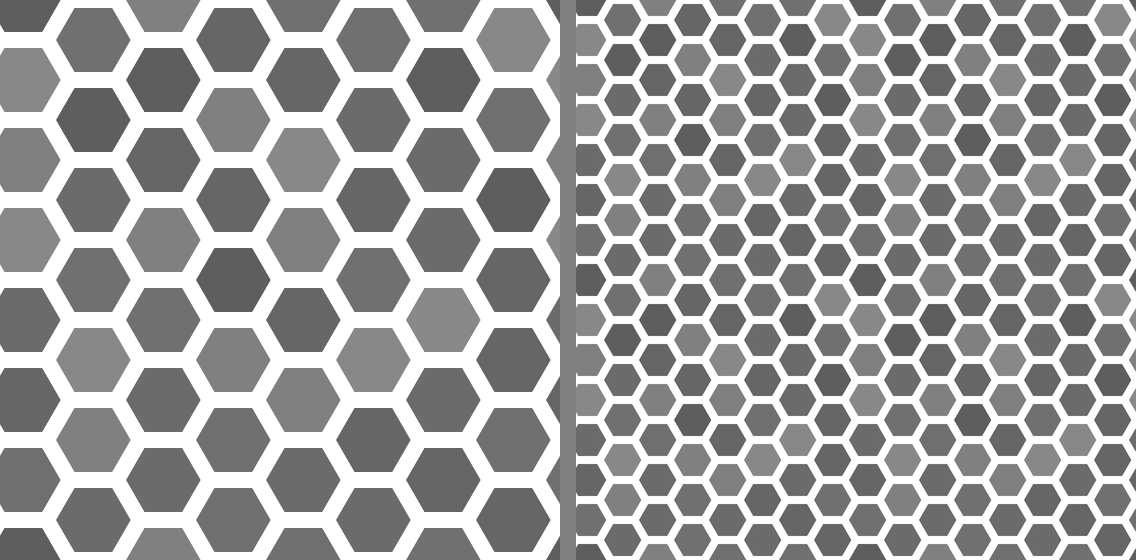
Left: one tile. Right: repeated 2 by 2.
This pattern is drawn by a Shadertoy shader. Its source:

```glsl
// Seamless honeycomb of flat-topped grey hexagons separated by white bands

// Signed distance to a flat-topped hexagon centred at the origin
float hexagon(vec2 p) {
    p = abs(p);
    return max(p.y - 0.0572, dot(p, vec2(0.866, 0.5)) - 0.0577);
}

// Shuffled grey per cell: a few dark, mostly medium, some light
float cellGrey(ivec2 cell) {
    int x = cell.x * 7 + cell.y + 1;
    int rank = (x * x * x * x * x) % 59; // fifth power permutes residues of a prime
    if (rank < 7) return 0.367;
    if (rank > 42) return rank > 50 ? 0.533 : 0.502;
    return 0.4 + 0.02 * floor(float(rank - 7) / 12.0);
}

void mainImage(out vec4 fragColor, in vec2 fragCoord) {
    vec2 uv = fragCoord / iResolution.xy;
    vec2 pitch = 1.0 / vec2(4.0, 7.0);
    float nearest = 1.0;
    ivec2 cell = ivec2(0);

    // Even columns, then odd columns shifted by half a pitch
    for (int odd = 0; odd < 2; odd++) {
        vec2 p = uv - vec2(1.0 / 24.0, 0.0) - 0.5 * float(odd) * pitch;
        vec2 id = floor(p / pitch + 0.5);
        float d = hexagon(p - id * pitch);
        if (d < nearest) {
            nearest = d;
            cell = ivec2(mod(id, vec2(4.0, 7.0)) + 0.5);
            cell.x = 2 * cell.x + odd;
        }
    }

    // Antialiased fill over the white bands
    float pixel = 1.0 / min(iResolution.x, iResolution.y);
    float band = smoothstep(-0.5 * pixel, 0.5 * pixel, nearest);
    fragColor = vec4(vec3(mix(cellGrey(cell), 1.0, band)), 1.0);
}
```
